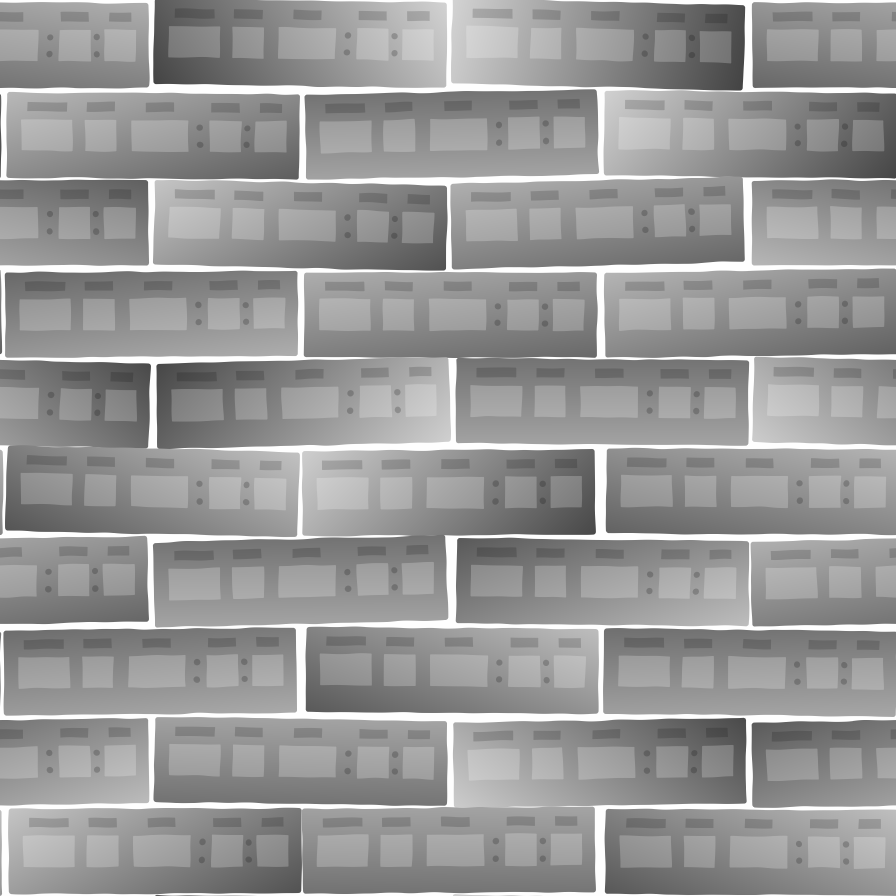
Reproduce this pattern procedurally as a three.js fragment shader.

```glsl
// Brick wall of tilted grey panels, each with five windows, labels and paired dots.
varying vec2 vUv;

const vec2 GRID = vec2(3.0, 10.0);          // bricks across and down
const float ROW_HEIGHT = 0.3;               // in brick pitches
const vec2 BRICK_HALF = vec2(0.490, 0.1425);
const float WINDOW_HALF = 0.0527;
const float BASE_GREY = 0.545;
const vec3 PAPER = vec3(0.995);

vec2 hash2(vec2 p) {
  vec3 h = fract(vec3(p.xyx) * vec3(0.1031, 0.1030, 0.0973));
  h += dot(h, h.yzx + 33.33);
  return fract((h.xx + h.yz) * h.zy);
}

vec2 signedHash(vec2 p) {
  return 2.0 * hash2(p) - 1.0;
}

float gradientNoise(vec2 p) {
  vec2 i = floor(p);
  vec2 f = p - i;
  vec2 u = f * f * f * (f * (6.0 * f - 15.0) + 10.0);
  float a = dot(signedHash(i), f);
  float b = dot(signedHash(i + vec2(1.0, 0.0)), f - vec2(1.0, 0.0));
  float c = dot(signedHash(i + vec2(0.0, 1.0)), f - vec2(0.0, 1.0));
  float d = dot(signedHash(i + 1.0), f - 1.0);
  return mix(mix(a, b, u.x), mix(c, d, u.x), u.y);
}

float boxDistance(vec2 p, vec2 halfSize, float radius) {
  vec2 d = abs(p) - halfSize + radius;
  return length(max(d, 0.0)) + min(max(d.x, d.y), 0.0) - radius;
}

float coverage(float d, float edge) {
  return clamp(0.5 - d / edge, 0.0, 1.0);
}

// Distances to a window (x) and to the label above it (y).
vec2 windowAndLabel(vec2 p, float x, float windowWidth, float labelWidth) {
  p.x -= x;
  return vec2(boxDistance(p, vec2(windowWidth, WINDOW_HALF), 0.003),
              boxDistance(p - vec2(0.0, 0.0955), vec2(labelWidth, 0.0156), 0.002));
}

float dotPair(vec2 p, float x) {
  return length(vec2(p.x - x, abs(p.y) - 0.0285)) - 0.0105;
}

// Linear shade across one brick, mostly steep vertically, sometimes sideways.
float brickShade(vec2 p, vec2 seed) {
  vec2 r = signedHash(seed);
  float across = r.x * abs(r.x);
  float up = sign(r.y) * sqrt(1.0 - across * across);
  return clamp(BASE_GREY + dot(p, vec2(0.55 * across, 0.65 * up)), 0.15, 0.9);
}

float drawDetails(float grey, vec2 p, float edge) {
  vec2 d = windowAndLabel(p, -0.355, 0.0860, 0.0664);
  d = min(d, windowAndLabel(p, -0.175, 0.0527, 0.0470));
  d = min(d, windowAndLabel(p, 0.023, 0.0957, 0.0470));
  d = min(d, windowAndLabel(p, 0.242, 0.0527, 0.0470));
  d = min(d, windowAndLabel(p, 0.394, 0.0527, 0.0370));
  float dots = min(dotPair(p, 0.158), dotPair(p, 0.315));
  grey = mix(grey, 1.0, 0.22 * coverage(d.x, edge));
  grey *= 1.0 - 0.16 * coverage(d.y, edge);
  return grey * (1.0 - 0.20 * coverage(dots, edge));
}

vec3 drawBrick(vec3 under, vec2 q, vec2 cell, float edge) {
  vec2 seed = mod(cell, GRID) + 7.0;
  vec2 jitter = hash2(seed + 19.0);
  vec2 centre = vec2(cell.x + 0.5 + 0.5 * mod(cell.y, 2.0), (cell.y + 0.5) * ROW_HEIGHT);
  centre += vec2(0.021 * jitter.x - 0.001, 0.010 * (jitter.y - 0.5));

  // Tilt the brick and make its outlines slightly uneven.
  float tilt = 0.026 * signedHash(seed + 43.0).x;
  vec2 p = q - centre;
  p = vec2(p.x * cos(tilt) + p.y * sin(tilt), p.y * cos(tilt) - p.x * sin(tilt));
  vec2 n = p * 11.0 + seed * 17.0;
  vec2 rough = p + 0.0055 * vec2(gradientNoise(n), gradientNoise(n + 61.0));

  float grey = drawDetails(brickShade(p, seed + 71.0), rough, edge);
  return mix(under, vec3(grey), coverage(boxDistance(rough, BRICK_HALF, 0.009), edge));
}

void main() {
  vec2 q = vUv * GRID.x;
  float edge = max(fwidth(q.x), fwidth(q.y));
  float row = floor(q.y / ROW_HEIGHT);
  vec3 colour = PAPER;

  // Neighbouring bricks may overlap; lower rows lie on top.
  for (int j = 1; j >= -1; j--) {
    float y = row + float(j);
    float column = floor(q.x - 0.5 * mod(y, 2.0));
    for (int i = -1; i <= 1; i++) {
      colour = drawBrick(colour, q, vec2(column + float(i), y), edge);
    }
  }
  gl_FragColor = vec4(colour, 1.0);
}
```
